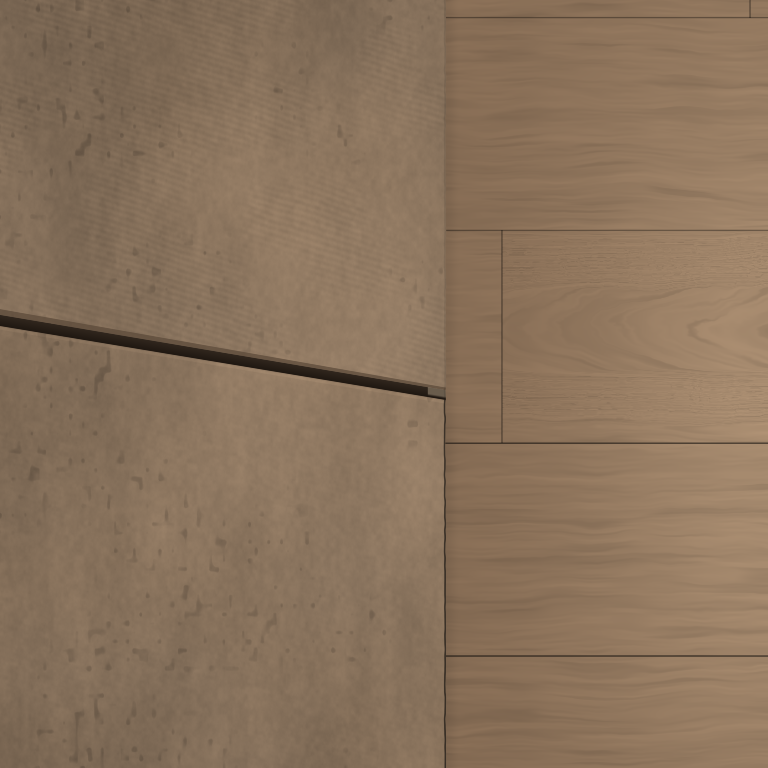
This texture is drawn by a Shadertoy shader. Its source:

```glsl
float hash(vec2 p) {
    vec3 q = fract(p.xyx * 0.1031);
    q += dot(q, q.yzx + 33.33);
    return fract((q.x + q.y) * q.z);
}

float noise(vec2 p) {
    vec2 i = floor(p), f = fract(p);
    f = f * f * (3.0 - 2.0 * f);
    return mix(mix(hash(i), hash(i + vec2(1, 0)), f.x),
               mix(hash(i + vec2(0, 1)), hash(i + vec2(1, 1)), f.x), f.y);
}

float fbm(vec2 p) {
    float sum = 0.0, amp = 0.5;
    for (int i = 0; i < 5; i++) {
        sum += amp * noise(p);
        p = p * 2.03 + 17.3;
        amp *= 0.5;
    }
    return sum;
}

// Coverage of the side where d is positive
float cover(float d) {
    float px = 1.0 / iResolution.y;
    return smoothstep(-0.6 * px, 0.6 * px, d);
}

float stroke(float d, float halfWidth) {
    float px = 1.0 / iResolution.y;
    return 1.0 - smoothstep(halfWidth - 0.5 * px, halfWidth + 0.8 * px, abs(d));
}

vec3 stone(vec2 p, float upper) {
    vec2 q = p + vec2(0.0, 5.0 * (1.0 - upper));
    float light = 0.95 + 0.09 * smoothstep(0.05, 0.4, p.x);
    light -= 0.08 * smoothstep(0.65, 1.05, p.y) + 0.05 * smoothstep(0.25, 0.0, p.y);
    light -= 0.04 * smoothstep(0.5, 0.58, p.x) * upper;

    // Cloudy patches, upright streaks and fine grit
    light += 0.22 * (fbm(q * vec2(9.0, 5.0)) - 0.48);
    light += 0.10 * (fbm(q * vec2(38.0, 6.0) + 9.0) - 0.48);
    light += 0.12 * (fbm(q * vec2(150.0, 110.0)) - 0.48);

    // Slanted weave, strongest on the upper slab
    float wave = sin((p.y + 0.32 * p.x + 0.008 * fbm(p * 12.0)) * 740.0);
    light += wave * mix(0.004, 0.022, upper) * smoothstep(0.25, 0.65, noise(q * 14.0));

    // Scattered dark pits
    float pits = smoothstep(0.76, 0.95, noise(q * vec2(120.0, 85.0) + 40.0));
    light -= 0.13 * pits * smoothstep(0.35, 0.7, noise(q * 11.0 + 3.0));
    vec3 tint = mix(vec3(0.535, 0.445, 0.355), vec3(0.55, 0.465, 0.38), fbm(q * 4.0));
    return tint * light;
}

vec3 wood(vec2 p) {
    float rowPos = (p.y - 0.1458) / 0.2771;
    float row = floor(rowPos);
    float joint = row == 1.0 ? 0.6536 : row == 3.0 ? 0.9766 : 2.0;
    float board = row * 7.0 + step(joint, p.x) * 3.0 + 30.0;

    // Long wavy grain, with nested arches on the middle board
    float grain = p.y + 0.035 * (fbm(vec2(p.x * 5.0, p.y * 11.0) + board) - 0.5);
    float warp = 0.025 * (fbm(p * vec2(14.0, 22.0) + board) - 0.5);
    float g = p.y - 0.57 + 0.5 * warp;
    float arch = sqrt(g * g + 0.0006) - 0.24 * p.x + warp;
    if (row == 1.0 && p.x > joint) {
        grain = mix(grain, arch, smoothstep(0.13, 0.05, abs(g)));
    }
    float rings = noise(vec2(p.x * 4.0, grain * 110.0 + board));
    float fibres = noise(vec2(p.x * 22.0, grain * 330.0 + board));
    float streaks = smoothstep(0.6, 0.95, noise(vec2(p.x * 9.0, grain * 190.0) + board));

    // Warm light from the right, shade beside the slabs
    float h = p.y - 0.43;
    float light = 0.20 + 0.78 * smoothstep(0.56, 1.03, p.x) * exp(-3.0 * h * h);
    vec3 col = mix(vec3(0.495, 0.395, 0.305), vec3(0.66, 0.55, 0.44), light);
    col *= 1.0 + 0.055 * (rings - 0.5) + 0.05 * (fibres - 0.5) - 0.06 * streaks;
    col *= 0.985 + 0.03 * hash(vec2(board, 4.0));
    col *= 0.93 + 0.07 * smoothstep(0.58, 0.60, p.x);

    // Joints between boards
    float seam = (fract(rowPos + 0.5) - 0.5) * 0.2771;
    float depth = p.y > 0.6 ? 0.35 : 0.58;
    col *= 1.0 - depth * stroke(seam, 0.0007);
    col *= 1.0 - 0.38 * stroke(p.x - joint, 0.0007);
    return col;
}

void mainImage(out vec4 fragColor, in vec2 fragCoord) {
    vec2 p = fragCoord / iResolution.y;
    float edge = 0.5805 + 0.0012 * (noise(vec2(p.y * 110.0, 2.0)) - 0.5);
    float bevelTop = 0.5975 - 0.176 * p.x;
    float gapTop = 0.5900 - 0.169 * p.x;
    float gapBottom = 0.5755 - 0.166 * p.x;

    // Two slabs parted by a slanting recess
    float upper = cover(p.y - bevelTop);
    vec3 slab = stone(p, step(gapTop, p.y));
    slab *= 1.0 + 0.06 * stroke(p.y - gapBottom + 0.003, 0.0015);
    float bevel = cover(p.y - gapTop) * (1.0 - upper);
    slab = mix(slab, vec3(0.36, 0.29, 0.225), 0.75 * bevel);

    float gap = cover(p.y - gapBottom) * (1.0 - cover(p.y - gapTop));
    float across = clamp((p.y - gapBottom) / (gapTop - gapBottom), 0.0, 1.0);
    vec3 recess = mix(vec3(0.12, 0.09, 0.065), vec3(0.19, 0.15, 0.115), across);
    float tip = cover(p.x - 0.557) * smoothstep(0.1, 0.4, across);
    recess = mix(recess, vec3(0.41, 0.36, 0.30), tip);
    slab = mix(slab, recess, gap);

    // Dark rim on the lower slab, faint rim on the upper
    float rim = stroke(p.x - edge + 0.001, 0.001);
    slab *= 1.0 - rim * mix(0.58, 0.10, cover(p.y - gapBottom));

    fragColor = vec4(mix(slab, wood(p), cover(p.x - edge)), 1.0);
}
```
